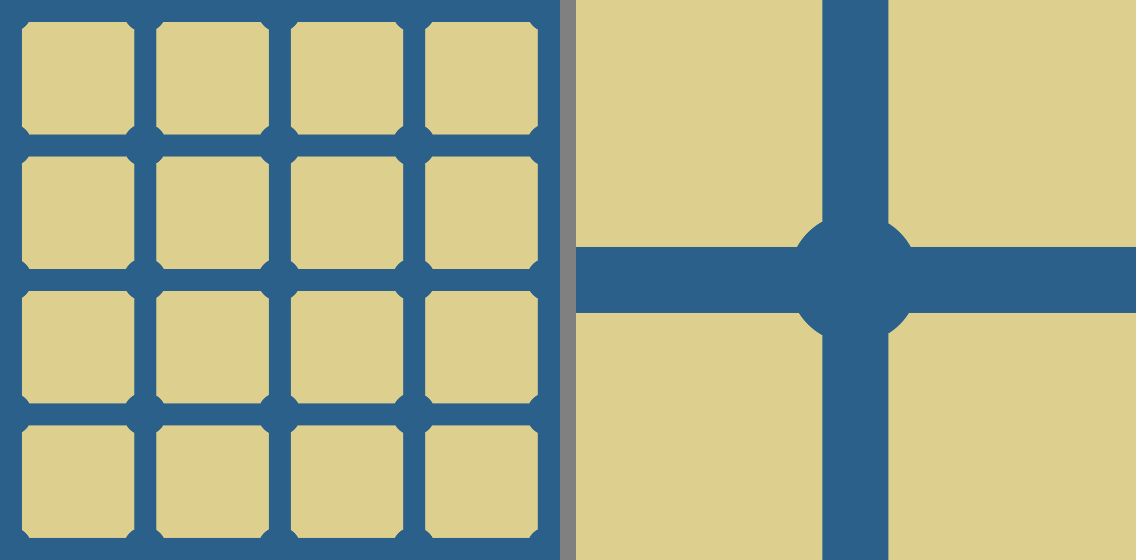
Left, the full canvas; right, a detail of the centre.
Write a three.js fragment shader that draws this pattern.

```glsl
varying vec2 vUv;

#define REPEATS 4.0
#define PITCH 0.2401
#define HALF_TILE 0.1004
#define FIRST_CENTRE vec2(0.1395, 0.1399)
#define NOTCH_RADIUS 0.0387
#define NOTCH_SHIFT vec2(-0.0009, 0.0009)
#define TILE_COLOUR vec3(0.867, 0.814, 0.556)
#define GROUT_COLOUR vec3(0.167, 0.378, 0.541)

float squareDistance(vec2 p, float halfSize) {
  vec2 d = abs(p) - halfSize;
  return length(max(d, 0.0)) + min(max(d.x, d.y), 0.0);
}

// Square tile with round bites centred on the grout crossings
float tileDistance(vec2 p) {
  vec2 side = step(0.0, p) * 2.0 - 1.0;
  vec2 crossing = side * 0.5 * PITCH + NOTCH_SHIFT;
  float notch = length(p - crossing) - NOTCH_RADIUS;
  return max(squareDistance(p, HALF_TILE), -notch);
}

void main() {
  // Position relative to the nearest tile, with a plain outer border
  vec2 cell = floor((vUv - FIRST_CENTRE) / PITCH + 0.5);
  cell = clamp(cell, 0.0, REPEATS - 1.0);
  vec2 local = vUv - FIRST_CENTRE - cell * PITCH;

  // Edge softened over one screen sample
  float blur = 0.5 * max(fwidth(vUv.x), fwidth(vUv.y));
  float tile = 1.0 - smoothstep(-blur, blur, tileDistance(local));

  gl_FragColor = vec4(mix(GROUT_COLOUR, TILE_COLOUR, tile), 1.0);
}
```
